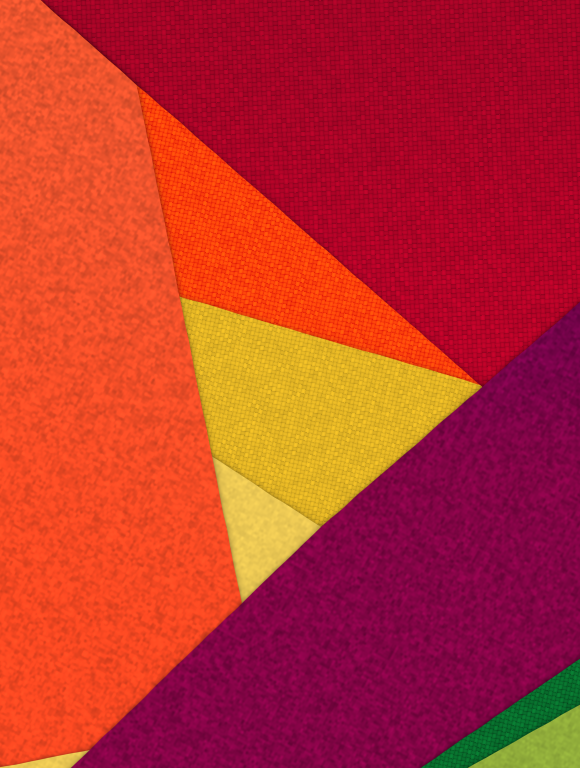
Write a WebGL 1 fragment shader that draws this background.

```glsl
precision highp float;
// Overlapping sheets of coloured cloth with straight cut edges.
// Each sheet is a half-plane (or an intersection of two) layered back to front,
// with a thin contact shadow and a procedural weave or crepe surface.

uniform vec2 u_resolution;

float hash(vec2 p) {
  return fract(sin(dot(p, vec2(127.1, 311.7))) * 43758.5453);
}

float noise(vec2 p) {
  vec2 cell = floor(p), f = fract(p);
  f = f * f * (3.0 - 2.0 * f);
  float low = mix(hash(cell), hash(cell + vec2(1.0, 0.0)), f.x);
  float high = mix(hash(cell + vec2(0.0, 1.0)), hash(cell + 1.0), f.x);
  return mix(low, high, f.y);
}

vec2 rotate(vec2 p, float angle) {
  float c = cos(angle), s = sin(angle);
  return vec2(c * p.x - s * p.y, s * p.x + c * p.y);
}

// Signed distance to the line a-b, positive on the left when walking from a to b.
float leftOf(vec2 p, vec2 a, vec2 b) {
  vec2 along = normalize(b - a), rel = p - a;
  return along.x * rel.y - along.y * rel.x;
}

// Plain weave: alternating over and under threads, roughly zero on average.
float weave(vec2 p, float threads, float angle) {
  vec2 q = rotate(p, angle) * threads;
  vec2 cell = floor(q), f = fract(q) - 0.5;
  float over = mod(cell.x + cell.y, 2.0);
  vec2 bump = mix(f, f.yx, over);
  float height = 1.0 - 3.2 * bump.y * bump.y - 1.4 * bump.x * bump.x;
  return height - 0.62 + 0.25 * (over - 0.5) + 0.5 * (hash(cell) - 0.5);
}

// Fine crepe: short irregular threads in two directions.
float crepe(vec2 p, float scale, float angle) {
  vec2 q = rotate(p, angle) * scale;
  float grain = noise(q * vec2(1.0, 0.55)) + noise(q.yx * vec2(0.9, 0.5) + 37.0);
  return grain - 1.0;
}

vec3 dye(vec3 colour, float surface, float depth) {
  return colour * (1.0 + depth * surface);
}

// Places a sheet over the scene, darkening a narrow band just outside its edge.
vec3 lay(vec3 scene, vec3 sheet, float d, float shade) {
  float pixel = 0.7 / u_resolution.y;
  float shadow = shade * exp(-max(-d, 0.0) / 0.0028);
  return mix(scene * (1.0 - shadow), sheet, smoothstep(-pixel, pixel, d));
}

void main() {
  vec2 p = gl_FragCoord.xy / u_resolution.y;
  // Slight wobble keeps the cut edges from looking ruled
  vec2 e = p + 0.0012 * (vec2(noise(p * 45.0), noise(p * 45.0 + 19.0)) - 0.5);

  // Cut edges
  float diagonal = leftOf(e, vec2(0.625, 0.499), vec2(0.052, 1.0));
  float goldEdge = leftOf(e, vec2(0.625, 0.499), vec2(0.237, 0.613));
  float strawEdge = leftOf(e, vec2(0.418, 0.314), vec2(0.277, 0.405));
  float coralEdge = leftOf(e, vec2(0.314, 0.217), vec2(0.178, 0.891));
  float cornerEdge = leftOf(e, vec2(0.117, 0.0234), vec2(0.0, 0.001));
  float plumEdge = min(leftOf(e, vec2(0.753, 0.605), vec2(0.418, 0.314)),
                       leftOf(e, vec2(0.418, 0.314), vec2(0.117, 0.0234)));
  float greenEdge = leftOf(e, vec2(0.753, 0.141), vec2(0.548, 0.0));
  float limeEdge = leftOf(e, vec2(0.753, 0.081), vec2(0.609, 0.0));

  // Surfaces
  float coarse = weave(p, 185.0, 0.22);
  float upright = weave(p, 165.0, -0.04);
  float fine = crepe(p, 330.0, 0.5);

  // Dyes, with slow light changes across the larger sheets
  vec3 crimson = mix(vec3(0.70, 0.01, 0.15), vec3(0.63, 0.015, 0.145),
                     smoothstep(0.5, 1.0, p.y));
  vec3 vermilion = vec3(0.98, 0.25, 0.04);
  vec3 gold = vec3(0.88, 0.70, 0.14);
  vec3 straw = vec3(0.93, 0.79, 0.33);
  vec3 coral = mix(vec3(0.97, 0.28, 0.13), vec3(0.93, 0.33, 0.18),
                   smoothstep(0.15, 0.95, p.y + 0.3 * p.x));
  vec3 plum = mix(vec3(0.51, 0.015, 0.27), vec3(0.45, 0.01, 0.29),
                  smoothstep(0.35, 0.62, p.y));
  vec3 green = vec3(0.03, 0.42, 0.17);
  vec3 lime = vec3(0.57, 0.68, 0.23);

  // Layers from back to front
  vec3 scene = dye(crimson, upright, 0.22);
  vec3 orangeCloth = dye(vermilion, coarse, 0.10);
  orangeCloth.g += 0.13 * coarse;
  scene = lay(scene, orangeCloth, diagonal, 0.22);
  scene = lay(scene, dye(gold, coarse, 0.15), min(goldEdge, diagonal), 0.16);
  scene = lay(scene, dye(straw, fine, 0.07), min(strawEdge, diagonal), 0.25);
  scene = lay(scene, dye(coral, fine, 0.17), min(coralEdge, diagonal), 0.28);
  scene = lay(scene, dye(straw, fine, 0.07), cornerEdge, 0.25);
  scene = lay(scene, dye(plum, fine, 0.24), plumEdge, 0.28);
  scene = lay(scene, dye(green, coarse, 0.30), greenEdge, 0.35);
  scene = lay(scene, dye(lime, fine, 0.10), limeEdge, 0.30);

  gl_FragColor = vec4(clamp(scene, 0.0, 1.0), 1.0);
}
```
